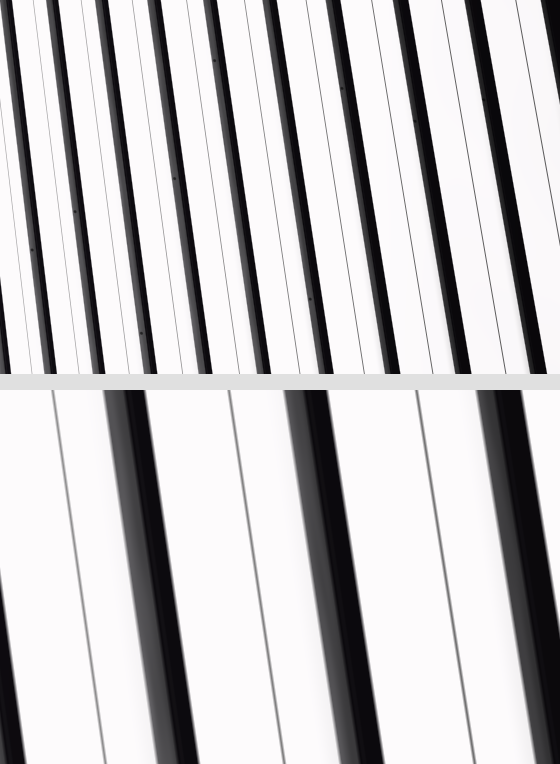
Top: the whole. Bottom: its middle third, enlarged.
Write a Shadertoy shader that draws this pattern.

```glsl
// Dark leaning bars with a hairline seam between each pair, on white panels.
// A log warp widens the spacing to the right and a linear fan tilts the bars;
// each bar has a grey side face and a black front, varied by gradient noise.

#define FIRST_BAR 0.0104   // top position of bar 0, in canvas widths
#define LEAN 0.0801        // rightward drift of bar 0 from top to bottom
#define FAN 0.0457         // extra spread of the bars at the bottom
#define GROWTH 1.065       // ratio of neighbouring gaps
#define WARP 0.786         // (GROWTH - 1) / first gap
#define SEAM_PHASE 0.600   // seam position between two bars
#define SEAM_HALF 0.0008   // half width of a seam
#define SOFTNESS 0.0022    // least edge blur
#define WHITE vec3(0.992, 0.984, 0.990)
#define BLACK vec3(0.052, 0.043, 0.060)

float hash(vec2 p) {
    vec3 q = fract(vec3(p.xyx) * 0.1031);
    q += dot(q, q.yzx + 33.33);
    return fract((q.x + q.y) * q.z);
}

// Dot product of a random unit gradient with the offset from its corner
float cornerSlope(vec2 corner, vec2 offset) {
    float angle = 6.2832 * hash(corner);
    return dot(vec2(cos(angle), sin(angle)), offset);
}

float gradientNoise(vec2 p) {
    vec2 i = floor(p), f = fract(p);
    vec2 w = f * f * f * (f * (f * 6.0 - 15.0) + 10.0);
    vec2 e = vec2(1.0, 0.0);
    float low = mix(cornerSlope(i, f), cornerSlope(i + e, f - e), w.x);
    float high = mix(cornerSlope(i + e.yx, f - e.yx), cornerSlope(i + 1.0, f - 1.0), w.x);
    return mix(low, high, w.y);
}

// Box-filtered coverage of the interval from a to b
float band(float d, float a, float b, float blur) {
    return clamp((d - a) / blur + 0.5, 0.0, 1.0) - clamp((d - b) / blur + 0.5, 0.0, 1.0);
}

void mainImage(out vec4 fragColor, in vec2 fragCoord) {
    vec2 uv = fragCoord / iResolution.xy;
    float x = uv.x, drop = 1.0 - uv.y;
    float blur = max(SOFTNESS, 1.1 / iResolution.x);

    // Undo the lean and fan, then count bars along the growing spacing
    float spread = 1.0 + FAN * drop;
    float top = (x - FIRST_BAR - LEAN * drop) / spread;
    float stretch = max(1.0 + WARP * top, 0.01);
    float phase = log(stretch) / log(GROWTH);
    float gap = log(GROWTH) * stretch / WARP * spread;
    float bar = floor(phase + 0.5);
    float d = (phase - bar) * gap;

    // White panels with a faint, broad change of tone
    float haze = gradientNoise(vec2(phase * 0.7, drop * 2.0));
    vec3 color = WHITE - 0.012 * smoothstep(0.6, 1.0, x) * (1.0 + haze);

    // Hairline seams, stronger toward the right
    float seamPhase = SEAM_PHASE - 0.03 * x;
    float seam = (fract(phase) - seamPhase) * gap;
    float seamHalf = SEAM_HALF * (0.8 + 0.4 * x);
    float seamInk = mix(0.32, 0.62, smoothstep(0.0, 0.9, x));
    color *= 1.0 - seamInk * band(seam, -seamHalf, seamHalf, max(0.0013, 1.0 / iResolution.x));

    // Soft shadow beside the bars, growing toward the lower right
    float halfWidth = 0.0107 + 0.0045 * x + 0.0004 * (hash(vec2(bar + 20.0, 3.0)) - 0.5);
    float left = -halfWidth;
    float right = halfWidth + 0.02 * step(8.5, bar);
    float shadow = smoothstep(left - 0.013, left, d) * step(d, 0.0);
    color *= 1.0 - 0.10 * shadow * x * drop;

    // Grey side face: narrower and darker toward the right
    float wear = gradientNoise(vec2(bar * 7.3 + d * 180.0, drop * 9.0));
    float faceWidth = halfWidth * mix(1.05, 0.55, smoothstep(0.3, 0.95, x));
    float across = clamp((d - left) / faceWidth, 0.0, 1.0);
    float tone = mix(0.37, 0.24, across) * mix(1.0, 0.42, smoothstep(0.35, 1.0, x));
    tone *= 0.92 + 0.16 * drop + 0.18 * wear;

    // Black front with a dim ridge and a few dark chips on the face
    float ridge = band(d, left + faceWidth + 0.0025, left + faceWidth + 0.0035, blur);
    vec3 front = BLACK * mix(1.1, 0.65, x) + 0.07 * ridge * (1.0 - 0.7 * x);
    float chipSite = hash(vec2(bar + 31.0, 8.0));
    vec2 chipOffset = vec2(d - left - 0.4 * faceWidth, (drop - chipSite) * 0.667);
    float chip = 1.0 - smoothstep(0.001, 0.004, length(chipOffset));
    vec3 face = vec3(tone, tone * 0.985, tone * 1.02) * (1.0 - 0.6 * chip);
    vec3 barColor = mix(front, face, band(d, left - 0.01, left + faceWidth, blur));
    color = mix(color, barColor, band(d, left, right, blur));

    fragColor = vec4(clamp(color, 0.0, 1.0), 1.0);
}
```
